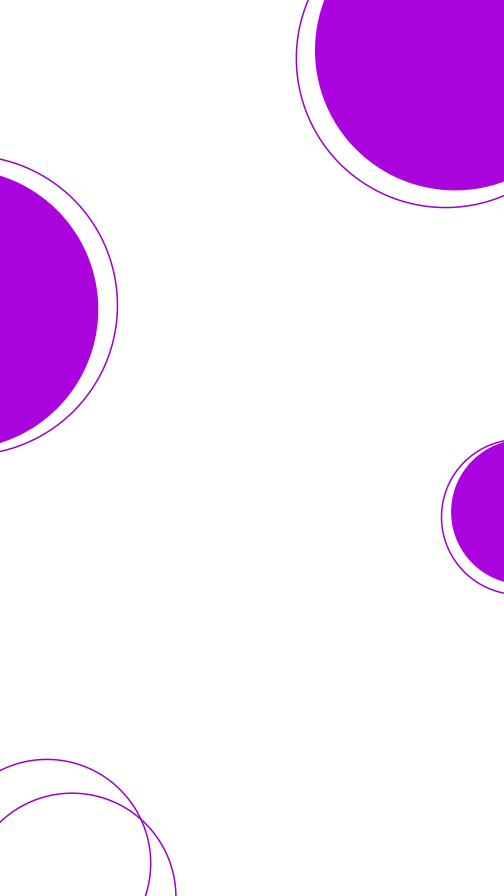
A Shadertoy shader for this background:

```glsl
// White page with solid violet discs cut by the borders, each paired with a
// thin, slightly offset ring, and two crossing rings in the lower left corner.
// Every shape is a circle distance turned into pixel coverage.

// Lengths are in canvas widths; each circle is (centre x, centre y, radius).
const vec3 PAPER = vec3(1.0);
const vec3 DISC_COLOR = vec3(0.67, 0.01, 0.87);
const vec3 RING_COLOR = vec3(0.60, 0.01, 0.77);
const float RING_WIDTH = 0.0030;

const int DISC_COUNT = 3;
const vec3 DISCS[DISC_COUNT] = vec3[](
    vec3( 0.903, 1.678, 0.278),   // top right
    vec3(-0.083, 1.164, 0.278),   // left
    vec3( 1.039, 0.762, 0.144)    // right
);

const int RING_COUNT = 5;
const vec3 RINGS[RING_COUNT] = vec3[](
    vec3( 0.884, 1.662, 0.296),   // around the top right disc
    vec3(-0.064, 1.172, 0.297),   // around the left disc
    vec3( 1.030, 0.752, 0.154),   // around the right disc
    vec3( 0.093, 0.065, 0.206),   // lower left pair
    vec3( 0.143, -0.002, 0.206)
);

float circleDistance(vec2 p, vec3 circle) {
    return length(p - circle.xy) - circle.z;
}

// Share of a pixel lying inside a shape at the given signed distance.
float coverage(float signedDistance, float pixel) {
    return clamp(0.5 - signedDistance / pixel, 0.0, 1.0);
}

void mainImage(out vec4 fragColor, in vec2 fragCoord) {
    float pixel = 1.0 / iResolution.x;
    vec2 p = fragCoord * pixel;
    vec3 color = PAPER;

    // Solid discs
    for (int i = 0; i < DISC_COUNT; i++) {
        float d = circleDistance(p, DISCS[i]);
        color = mix(color, DISC_COLOR, coverage(d, pixel));
    }

    // Thin outlines on top
    for (int i = 0; i < RING_COUNT; i++) {
        float d = abs(circleDistance(p, RINGS[i])) - 0.5 * RING_WIDTH;
        color = mix(color, RING_COLOR, coverage(d, pixel));
    }

    fragColor = vec4(color, 1.0);
}
```
